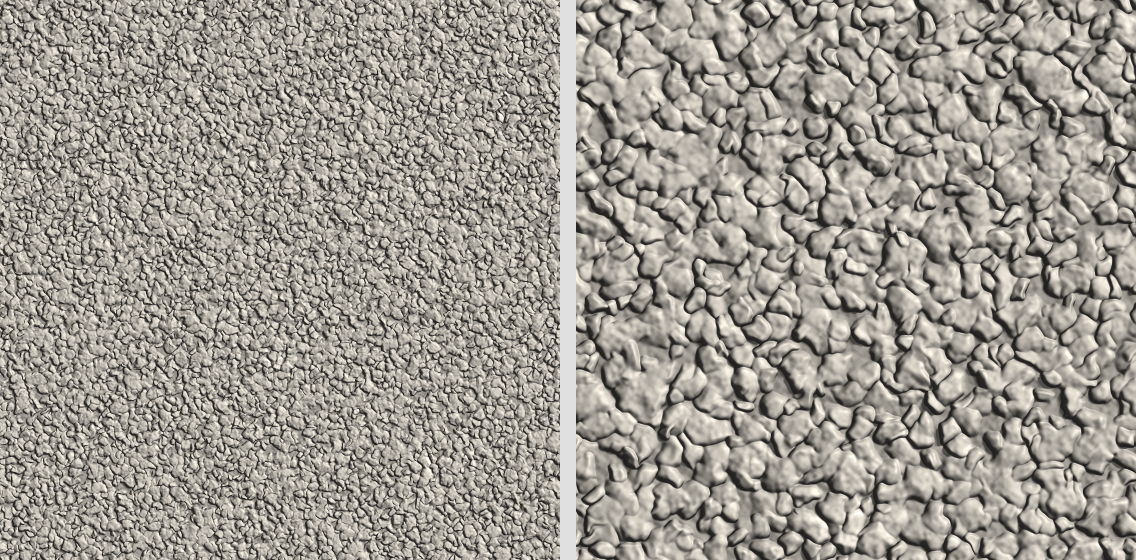
Left: the whole. Right: its middle third, enlarged.
A Shadertoy shader for this texture:

```glsl
// Roughcast mineral plaster: chipped grains fused under a thin grey coat.
// Scattered rounded chips form a height field, which is lit by a low lamp
// from the upper right with short cast shadows in the crevices.

#define GRAINS 92.0        // grain cells across the canvas
#define CHIP_HEIGHT 0.19   // dome height of a grain, in cells
#define STAGGER 0.34       // random lift of whole grains, in cells
#define TILT 0.36          // random slope of the grain tops
#define FUSE 15.0          // higher gives sharper seams between grains
#define GRIT 0.0017        // height of the fine surface grit
#define MISSING 0.05       // share of grains broken out as pits
#define LIGHT vec3(0.55, 0.40, 0.735)
#define AMBIENT 0.15
#define DIFFUSE 0.78
#define STONE vec3(1.0, 0.972, 0.920)
#define AA 2               // samples per pixel side

vec3 hash3(vec2 p) {
    vec3 q = fract(p.xyx * vec3(0.1031, 0.1030, 0.0973));
    q += dot(q, q.yxz + 33.33);
    return fract((q.xxy + q.yzz) * q.zyx);
}

float valueNoise(vec2 p) {
    vec2 cell = floor(p), f = fract(p);
    f = f * f * (3.0 - 2.0 * f);
    float low = mix(hash3(cell).x, hash3(cell + vec2(1, 0)).x, f.x);
    float high = mix(hash3(cell + vec2(0, 1)).x, hash3(cell + 1.0).x, f.x);
    return mix(low, high, f.y);
}

// Bends the plane at two scales so that the chips get ragged outlines.
vec2 warp(vec2 p) {
    vec2 bend = vec2(valueNoise(p * 85.0), valueNoise(p * 85.0 + 57.3)) - 0.5;
    vec2 turned = mat2(0.6, 0.8, -0.8, 0.6) * p * 210.0;
    vec2 nick = vec2(valueNoise(turned), valueNoise(turned + 91.7)) - 0.5;
    return p + bend * 0.0075 + nick * 0.0026;
}

// Fused grains: x is the height in canvas units, y the tone of the top grain.
vec2 grainField(vec2 p) {
    p *= GRAINS;
    vec2 home = floor(p);
    float weightSum = exp(-0.12 * FUSE);
    float toneSum = 0.5 * weightSum;
    for (int j = -1; j <= 1; j++)
    for (int i = -1; i <= 1; i++) {
        vec2 cell = home + vec2(i, j);
        vec3 place = hash3(cell + 11.0);
        vec3 form = hash3(cell + 173.0);
        if (form.z < MISSING) continue;

        // Rotated, stretched chip between a disc and a rounded square
        float angle = 6.2832 * place.z;
        float c = cos(angle), s = sin(angle);
        vec2 q = mat2(c, s, -s, c) * (p - cell - 0.04 - 0.92 * place.xy);
        float radius = mix(0.38, 0.82, form.x * form.x);
        q *= vec2(0.88, mix(0.95, 1.4, form.y)) / radius;
        vec2 q2 = q * q;
        float disc = dot(q2, q2) + 0.8 * q2.x * q2.y;

        vec2 slant = vec2(fract(form.x * 17.0), fract(form.y * 23.0)) - 0.5;
        float height = STAGGER * form.z + CHIP_HEIGHT * (1.0 - disc)
                     + TILT * dot(q, slant);
        float weight = exp(FUSE * height);
        weightSum += weight;
        toneSum += weight * fract(place.z * 31.0);
    }
    return vec2(log(weightSum) / (FUSE * GRAINS), toneSum / weightSum);
}

float grit(vec2 p) {
    vec2 turned = mat2(0.8, 0.6, -0.6, 0.8) * p;
    return GRIT * (valueNoise(turned * 165.0) + 0.45 * valueNoise(turned.yx * 340.0));
}

float surface(vec2 p) {
    return grainField(warp(p)).x + grit(p);
}

// Part of the lamp hidden by taller grains on the way to it
float castShadow(vec2 p, float ground) {
    vec2 toLamp = normalize(LIGHT.xy);
    float lampSlope = LIGHT.z / length(LIGHT.xy);
    float blocked = 0.0;
    for (int i = 1; i <= 3; i++) {
        float reach = 0.0021 * float(i);
        float rise = grainField(warp(p + toLamp * reach)).x - ground;
        blocked = max(blocked, rise / reach - lampSlope + 0.25);
    }
    return smoothstep(0.0, 0.5, blocked);
}

vec3 plaster(vec2 p) {
    const float STEP = 0.0009;
    vec2 grain = grainField(warp(p));
    float here = grain.x + grit(p);
    vec2 slope = vec2(surface(p + vec2(STEP, 0)), surface(p + vec2(0, STEP))) - here;
    slope *= mix(0.72, 1.02, valueNoise(p * 28.0)) / STEP;
    vec3 normal = normalize(vec3(-slope, 1.0));

    // Lamp light, crevice darkening and small glints
    float lit = max(dot(normal, normalize(LIGHT)), 0.0);
    float shade = AMBIENT + DIFFUSE * lit * (1.0 - 0.65 * castShadow(p, grain.x));
    shade *= mix(0.85, 1.0, smoothstep(-0.08, 0.18, grain.x * GRAINS));
    shade += 0.10 * smoothstep(0.94, 1.0, lit) * valueNoise(p * 300.0);

    // Slight tone changes, with a few pale stones
    shade *= mix(0.98, 1.02, grain.y) + 0.07 * smoothstep(0.94, 0.98, grain.y);
    return shade * STONE;
}

void mainImage(out vec4 fragColor, in vec2 fragCoord) {
    vec3 total = vec3(0.0);
    for (int j = 0; j < AA; j++)
    for (int i = 0; i < AA; i++) {
        vec2 offset = (vec2(i, j) + 0.5) / float(AA) - 0.5;
        total += plaster((fragCoord + offset) / iResolution.y);
    }
    fragColor = vec4(clamp(total / float(AA * AA), 0.0, 1.0), 1.0);
}
```
